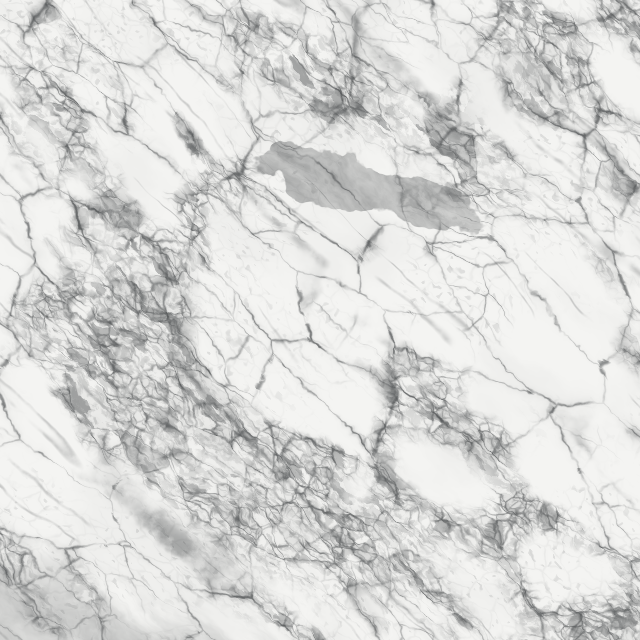
Reproduce this texture procedurally as a Shadertoy shader.

```glsl
// White brecciated marble: elongated pale stones, grey diagonal veins and crushed seams.
#define GRAIN_ANGLE -0.74
#define STONE_SCALE vec2(5.0, 10.5)
#define SHARD_SCALE vec2(11.0, 23.0)
#define CHIP_SCALE vec2(27.0, 48.0)
#define CRUMB_SCALE vec2(62.0, 100.0)
#define WARP 0.060
#define SEAM_AMOUNT 0.13
#define VEIN_INK 0.74
#define WHITE vec3(0.957, 0.957, 0.949)
#define CHARCOAL vec3(0.335, 0.345, 0.350)

vec2 hash2(vec2 p) {
    vec3 h = fract(p.xyx * vec3(0.1031, 0.1030, 0.0973));
    h += dot(h, h.yzx + 33.33);
    return fract((h.xx + h.yz) * h.zy);
}

float noise(vec2 p) {
    vec2 i = floor(p), f = fract(p);
    f = f * f * (3.0 - 2.0 * f);
    float low = mix(hash2(i).x, hash2(i + vec2(1, 0)).x, f.x);
    float high = mix(hash2(i + vec2(0, 1)).x, hash2(i + vec2(1, 1)).x, f.x);
    return mix(low, high, f.y);
}

float fbm(vec2 p) {
    float sum = 0.0, amp = 0.5;
    for (int i = 0; i < 5; i++) {
        sum += amp * noise(p);
        p = mat2(1.6, 1.2, -1.2, 1.6) * p + 17.3;
        amp *= 0.5;
    }
    return sum / 0.97;
}

// Returns distance to the nearest cell border in canvas units, and a cell value
vec2 cells(vec2 q, vec2 scale, float seed) {
    vec2 p = q * scale + seed, base = floor(p), f = fract(p);
    vec2 nearCell = vec2(0), nearOffset = vec2(0);
    float best = 8.0, edge = 8.0;
    for (int y = -1; y <= 1; y++)
    for (int x = -1; x <= 1; x++) {
        vec2 g = vec2(x, y), r = g + hash2(base + g) - f;
        if (dot(r, r) < best) { best = dot(r, r); nearOffset = r; nearCell = g; }
    }
    for (int y = -2; y <= 2; y++)
    for (int x = -2; x <= 2; x++) {
        vec2 g = nearCell + vec2(x, y), r = g + hash2(base + g) - f;
        vec2 gap = r - nearOffset;
        if (dot(gap, gap) > 1e-5)
            edge = min(edge, dot(0.5 * (r + nearOffset), normalize(gap)));
    }
    return vec2(edge / (0.5 * (scale.x + scale.y)), hash2(base + nearCell + 91.0).y);
}

// Dark core with a faint halo
float vein(float d, float width) {
    float core = 1.0 - smoothstep(0.0, width + 1.0 / iResolution.y, d);
    return 0.78 * core + 0.22 * exp(-d / (2.0 * width + 0.001));
}

float cover(float ink, float layer) {
    return 1.0 - (1.0 - ink) * (1.0 - clamp(layer, 0.0, 1.0));
}

void mainImage(out vec4 fragColor, in vec2 fragCoord) {
    vec2 p = fragCoord / iResolution.y;
    vec2 along = vec2(cos(GRAIN_ANGLE), sin(GRAIN_ANGLE));
    vec2 q = vec2(dot(p, along), dot(p, vec2(-along.y, along.x))) + 5.0;
    q += WARP * (vec2(fbm(p * 5.0), fbm(p * 5.0 + 40.0)) - 0.5);
    vec2 straight = q;
    q += 0.012 * (vec2(fbm(p * 34.0), fbm(p * 34.0 + 70.0)) - 0.5);
    q += 0.003 * (vec2(noise(p * 150.0), noise(p * 150.0 + 30.0)) - 0.5);

    // Fracture network, coarse to fine, and long diagonal faults
    vec2 stone = cells(q, STONE_SCALE, 3.0);
    vec2 shard = cells(q, SHARD_SCALE, 21.0);
    vec2 chip = cells(q, CHIP_SCALE, 47.0);
    vec2 crumb = cells(q, CRUMB_SCALE, 83.0);
    float fault = abs(noise(q * vec2(1.6, 7.0) + 2.0) - 0.5) / 6.0;

    // Crushed seams widen along stone borders and faults
    float drift = fbm(q * vec2(4.0, 8.0) + 11.0);
    float seam = smoothstep(0.0, 0.30, (drift - 0.5) * 1.5 + SEAM_AMOUNT - min(stone.x, fault) * 9.0);
    float vary = smoothstep(0.25, 0.75, noise(p * 19.0 + 4.0));
    float broken = mix(0.35, 1.0, smoothstep(0.25, 0.65, fbm(p * 42.0 + 12.0)));
    float presence = smoothstep(0.38, 0.62, fbm(p * 7.0 + 63.0));
    float grit = fbm(q * vec2(95.0, 150.0));
    float grain = smoothstep(0.40, 0.66, grit);

    // Veins: each finer network splits only some of the larger pieces
    float split = max(smoothstep(0.25, 0.35, stone.y) * presence, seam);
    float crushed = smoothstep(0.20, 0.30, shard.y) * seam;
    float ink = 0.05 * smoothstep(0.45, 0.75, fbm(q * vec2(6.0, 14.0) + 31.0));
    ink = cover(ink, VEIN_INK * vein(stone.x, mix(0.0006, 0.0020, vary)) * mix(0.5, 1.0, vary) * broken);
    ink = cover(ink, 0.60 * vein(fault, 0.0009) * presence * broken);
    ink = cover(ink, VEIN_INK * vein(shard.x, mix(0.0004, 0.0013, vary)) * split * 0.8 * broken);
    ink = cover(ink, 0.62 * vein(chip.x, 0.0008 + 0.0022 * seam * grain) * max(crushed, 0.16 * presence) * broken);
    ink = cover(ink, 0.36 * vein(crumb.x, 0.0006) * crushed * smoothstep(0.50, 0.60, chip.y) * broken);
    ink = cover(ink, seam * (0.20 * chip.y * chip.y + 0.24 * grain * smoothstep(0.35, 0.6, drift)));

    // Straight hairline cracks, tiny flecks and dark blots
    float crack = 1.0 - smoothstep(0.0, 0.055, abs(noise(straight * vec2(2.5, 25.0)) - 0.5));
    ink = cover(ink, 0.36 * crack * smoothstep(0.44, 0.60, fbm(p * 9.0 + 5.0)) * broken);
    float fleck = smoothstep(0.76, 0.92, noise(q * vec2(105.0, 190.0)));
    ink = cover(ink, 0.20 * fleck * presence);
    float blot = smoothstep(0.62, 0.68, fbm(q * vec2(20.0, 48.0) + 7.0));
    ink = cover(ink, 0.60 * blot * max(0.8 * seam, 1.0 - smoothstep(0.001, 0.005, stone.x)));

    // Grey inclusions: stray chips, one long ragged lens and a clouded corner
    float streak = fbm(q * vec2(12.0, 42.0) + 19.0);
    float grey = smoothstep(0.94, 0.95, shard.y) * seam * smoothstep(0.0, 0.003, shard.x);
    vec2 lens = p - vec2(0.58, 0.705);
    lens = vec2(lens.x, lens.y + 0.25 * lens.x) / vec2(0.155, 0.042);
    float rim = length(lens) + 1.5 * (fbm(p * 15.0 + 8.0) - 0.5);
    grey = max(grey, 1.0 - smoothstep(0.95, 1.02, rim));
    float corner = p.y + 0.36 * p.x + 0.12 * (streak - 0.5);
    grey = max(grey, 0.75 * (1.0 - smoothstep(0.08, 0.16, corner)));
    ink = cover(ink, grey * (0.24 + 0.42 * streak + 0.15 * (grit - 0.5)));

    // Tone curve keeps faint marks pale and cores dark
    ink *= mix(0.68, 1.0, ink * ink);
    fragColor = vec4(mix(WHITE, CHARCOAL, clamp(ink, 0.0, 1.0)), 1.0);
}
```
